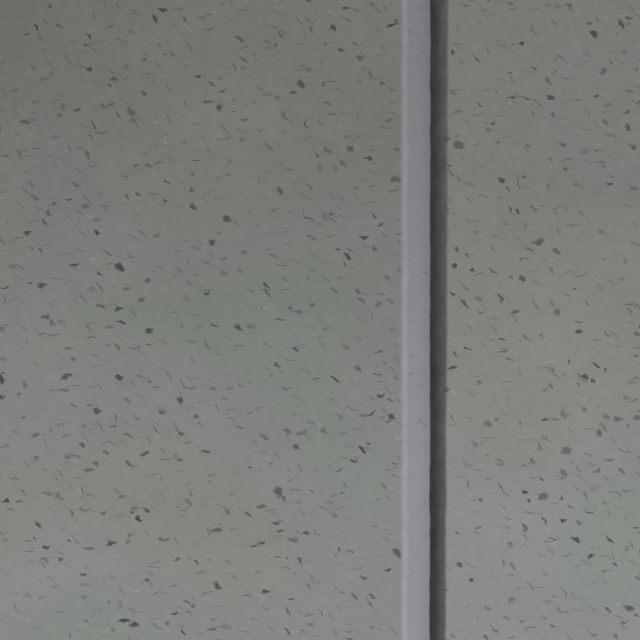
This texture is drawn by a three.js fragment shader. Its source:

```glsl
// Speckled grey stone panels divided by a pale vertical bevel and a dark groove.
varying vec2 vUv;

const vec3 STONE_TOP = vec3(0.452, 0.460, 0.442);
const vec3 STONE_BOTTOM = vec3(0.530, 0.543, 0.525);
const vec3 BEVEL_TOP = vec3(0.485, 0.495, 0.505);
const vec3 BEVEL_BOTTOM = vec3(0.560, 0.570, 0.580);
const vec3 GROOVE_DARK = vec3(0.215, 0.218, 0.215);
const vec3 GROOVE_LIGHT = vec3(0.335, 0.335, 0.325);
const vec3 FLECK_COLOR = vec3(0.205, 0.210, 0.200);
const float BEVEL_LEFT = 0.626;
const float GROOVE_LEFT = 0.672;
const float GROOVE_RIGHT = 0.697;
const float GROOVE_LEAN = 0.004;
const float FLECK_TILT = -0.38;
const float TILT_SPREAD = 1.5;
const float MOTTLE = 0.030;
const float GRAIN = 0.022;

float hash(vec2 p) {
  vec3 q = fract(vec3(p.xyx) * 0.1031);
  q += dot(q, q.yzx + 33.33);
  return fract((q.x + q.y) * q.z);
}

float cornerSlope(vec2 cell, vec2 corner, vec2 f) {
  float a = 6.28318 * hash(cell + corner);
  return dot(vec2(cos(a), sin(a)), f - corner);
}

// Gradient noise, roughly -0.7 to 0.7
float noise(vec2 p) {
  vec2 i = floor(p), f = p - i;
  vec2 u = f * f * f * (f * (f * 6.0 - 15.0) + 10.0);
  float low = mix(cornerSlope(i, vec2(0.0), f), cornerSlope(i, vec2(1.0, 0.0), f), u.x);
  float high = mix(cornerSlope(i, vec2(0.0, 1.0), f), cornerSlope(i, vec2(1.0), f), u.x);
  return mix(low, high, u.y);
}

float fbm(vec2 p) {
  float sum = 0.0, amp = 0.6;
  for (int i = 0; i < 3; i++) {
    sum += amp * noise(p);
    p = p * 2.03 + 19.7;
    amp *= 0.5;
  }
  return sum;
}

// Scattered ragged flecks; size holds half length and half width in canvas units
float flecks(vec2 uv, float grid, float chance, vec2 size, float seed) {
  vec2 p = uv * grid;
  float cover = 0.0;
  for (int k = 0; k < 9; k++) {
    float row = floor((float(k) + 0.5) / 3.0);
    vec2 cell = floor(p) + vec2(float(k) - 3.0 * row, row) - 1.0;
    vec2 key = cell + seed;
    if (hash(key) > chance) continue;
    vec2 d = (p - cell - vec2(hash(key + 17.3), hash(key + 71.9))) / grid;
    float a = FLECK_TILT + TILT_SPREAD * (hash(key + 5.1) - 0.5);
    d = vec2(cos(a) * d.x + sin(a) * d.y, cos(a) * d.y - sin(a) * d.x);
    d.y += 25.0 * (hash(key + 3.7) - 0.5) * d.x * d.x;
    vec2 extent = size * (0.5 + 0.75 * vec2(hash(key + 26.7), hash(key + 81.3)));
    float shape = 1.0 - smoothstep(0.45, 1.25, length(d / extent));
    cover = max(cover, shape * mix(0.35, 1.0, hash(key + 13.6)));
  }
  return cover;
}

void main() {
  vec2 uv = vUv;
  float wobble = 0.0012 * noise(vec2(uv.y * 38.0, 2.5));
  float lean = GROOVE_LEAN * (uv.y - 0.5);
  float fromBevel = uv.x - BEVEL_LEFT - wobble;
  float grooveStart = GROOVE_LEFT + wobble + 0.3 * lean;
  float grooveEnd = GROOVE_RIGHT - wobble + lean;

  // Region masks
  float bevel = smoothstep(-0.003, 0.004, fromBevel);
  float groove = smoothstep(-0.002, 0.002, uv.x - grooveStart);
  float rightPanel = smoothstep(-0.003, 0.004, uv.x - grooveEnd);

  // Stone shading, cloudy and finely grained
  vec3 stone = mix(STONE_BOTTOM, STONE_TOP, smoothstep(-0.05, 1.0, uv.y));
  stone += 0.018 * rightPanel;
  stone -= 0.035 * (1.0 - smoothstep(0.0, 0.35, length(uv - vec2(0.0, 1.0))));
  stone += MOTTLE * fbm(uv * vec2(4.0, 6.0) + 3.1);
  stone += 0.010 * noise(uv * 3.0 + 8.0) * vec3(-0.8, 0.6, 0.2);
  float grain = GRAIN * fbm(uv * vec2(55.0, 105.0));
  stone += grain;

  // Bevel with a bright left arris
  vec3 strip = mix(BEVEL_BOTTOM, BEVEL_TOP, smoothstep(0.1, 1.0, uv.y)) + 0.6 * grain;
  float ridge = (fromBevel - 0.007) / 0.0045;
  strip += exp(-ridge * ridge) * (0.045 + 0.025 * noise(vec2(uv.y * 24.0, 6.0)));
  strip -= 0.035 * (1.0 - smoothstep(0.0, 0.020, grooveStart - uv.x));

  // Groove, darkest beside the bevel
  float depth = (uv.x - grooveStart) / (grooveEnd - grooveStart);
  vec3 recess = mix(GROOVE_DARK, GROOVE_LIGHT, smoothstep(0.1, 0.95, depth));
  recess += 0.055 * fbm(uv * vec2(70.0, 32.0));
  vec3 color = mix(mix(mix(stone, strip, bevel), recess, groove), stone, rightPanel);

  // Fleck layers: bold chips, small specks, faint streaks
  vec2 warped = uv + 0.0045 * vec2(noise(uv * 115.0), noise(uv * 115.0 + 41.0));
  float patches = smoothstep(-0.35, 0.25, noise(uv * 9.0 + 12.0));
  float chips = flecks(warped, 15.0, 0.36, vec2(0.0085, 0.0048), 11.0);
  float specks = flecks(warped, 35.0, 0.54, vec2(0.0075, 0.0030), 83.0);
  float streaks = flecks(warped, 42.0, 0.50, vec2(0.0105, 0.0018), 157.0);
  float dark = max(max(0.72 * chips, 0.28 * streaks), 0.66 * specks * mix(0.45, 1.0, patches));
  float panel = 1.0 - bevel + rightPanel;
  color = mix(color, FLECK_COLOR, dark * mix(0.22, 1.0, panel));

  // Sparse pale mineral glints
  float glints = flecks(warped, 31.0, 0.3, vec2(0.007, 0.0022), 229.0);
  gl_FragColor = vec4(color + 0.035 * glints * panel * (1.0 - dark), 1.0);
}
```
